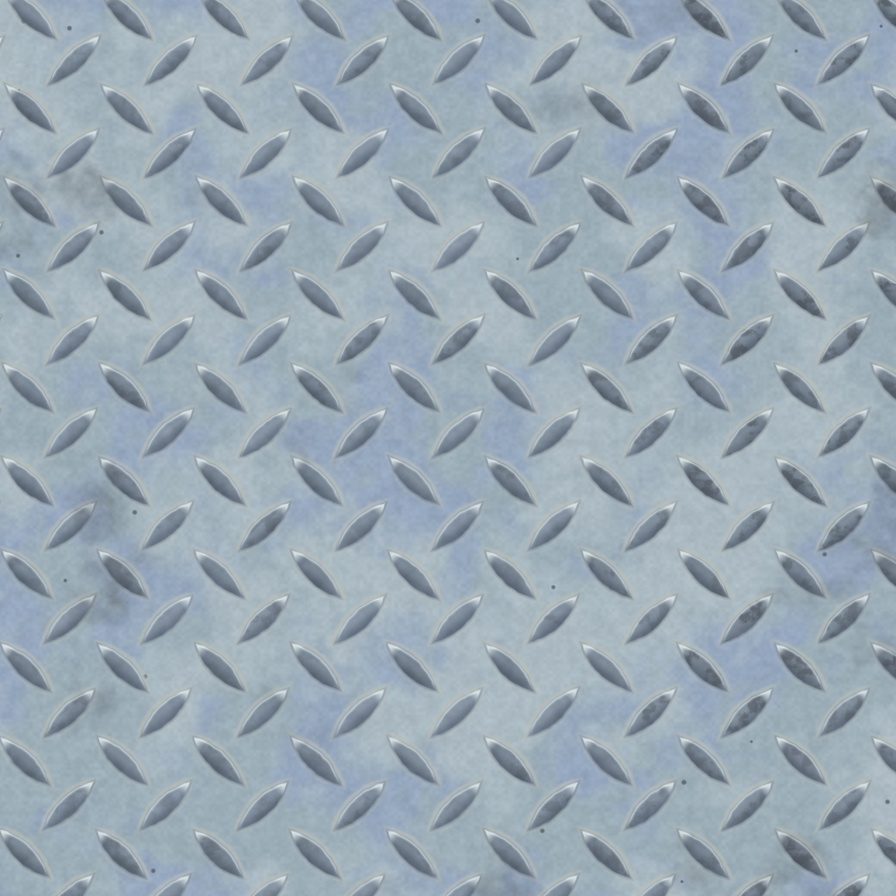
A WebGL 1 fragment shader for this texture:

```glsl
precision highp float;
// Worn steel tread plate: alternating slanted lugs on mottled blue-grey metal.
uniform vec2 u_resolution;

#define COLUMN_PITCH 0.1073
#define ROW_PITCH 0.1040
#define ANCHOR vec2(0.8932, 0.9831)
#define PAIR_SHIFT vec2(0.45, -0.485)
#define LUG_HALF_LENGTH 0.0375
#define LUG_HALF_WIDTH 0.0104
#define LUG_ANGLE 0.765
#define EDGE_SOFTNESS 0.0013
#define KEYSTONE 0.0010
#define WEAR 0.75

const vec3 STEEL = vec3(0.61, 0.68, 0.72);
const vec3 PALE_STEEL = vec3(0.67, 0.73, 0.76);
const vec3 BLUE_STEEL = vec3(0.585, 0.655, 0.745);
const vec3 LUG_FACE = vec3(0.53, 0.585, 0.645);
const vec3 LUG_SHADE = vec3(0.39, 0.44, 0.50);
const vec3 GLINT = vec3(0.84, 0.88, 0.89);
const vec3 WARM_RIM = vec3(0.73, 0.74, 0.71);
const vec3 GRIME = vec3(0.27, 0.29, 0.31);

float hash(vec2 p) {
  return fract(sin(dot(p, vec2(127.1, 311.7))) * 43758.5453);
}

float noise(vec2 p) {
  vec2 i = floor(p), f = fract(p);
  f = f * f * (3.0 - 2.0 * f);
  return mix(mix(hash(i), hash(i + vec2(1.0, 0.0)), f.x),
             mix(hash(i + vec2(0.0, 1.0)), hash(i + 1.0), f.x), f.y);
}

float fbm(vec2 p) {
  float sum = 0.0, amplitude = 0.5;
  for (int i = 0; i < 5; i++) {
    sum += amplitude * noise(p);
    p = p * 2.03 + 17.3;
    amplitude *= 0.5;
  }
  return sum;
}

// Pointed lens along x, built from two overlapping circles.
float lens(vec2 p, float halfLength, float halfWidth) {
  float radius = (halfLength * halfLength + halfWidth * halfWidth) / (2.0 * halfWidth);
  return length(vec2(p.x, abs(p.y) + radius - halfWidth)) - radius;
}

// Mottled plate with fine grain and scattered pits.
vec3 plate(vec2 uv) {
  float blotch = fbm(uv * 11.0 + 3.0);
  float tint = fbm(uv * 14.0 + 41.0);
  vec3 color = mix(STEEL, BLUE_STEEL, smoothstep(0.42, 0.62, tint));
  color = mix(color, PALE_STEEL, smoothstep(0.42, 0.68, blotch));
  color += 0.07 * (fbm(uv * 95.0) - 0.48);
  color += 0.035 * (noise(uv * 260.0) - 0.5);
  vec2 cell = floor(uv * 22.0);
  vec2 center = 0.2 + 0.6 * vec2(hash(cell + 5.0), hash(cell + 9.0));
  float pit = length(fract(uv * 22.0) - center) / 22.0;
  float size = mix(0.001, 0.0035, hash(cell + 2.0));
  float present = step(0.94, hash(cell + 13.0));
  return mix(color, GRIME, 0.65 * present * (1.0 - smoothstep(size * 0.4, size + 0.001, pit)));
}

// One lattice of lugs; lean is 1 for rising to the right, -1 for falling.
vec3 addLugs(vec3 color, vec2 uv, vec2 shift, float lean, float blur) {
  vec2 pitch = vec2(COLUMN_PITCH + KEYSTONE * (1.0 - uv.y), ROW_PITCH);
  vec2 grid = (uv - ANCHOR) / pitch - shift;
  vec2 id = floor(grid + 0.5);
  vec2 local = (grid - id) * pitch;
  local.x *= lean;
  vec2 key = id + 31.0 * lean;
  float c = cos(LUG_ANGLE), s = sin(LUG_ANGLE);
  vec2 q = vec2(dot(local, vec2(c, s)), dot(local, vec2(-s, c)));
  q += 0.0012 * (vec2(hash(key), hash(key + 7.0)) - 0.5);
  float d = lens(q, LUG_HALF_LENGTH, LUG_HALF_WIDTH);
  d += 0.0012 * (noise(uv * 150.0) - 0.5);
  float along = q.x / LUG_HALF_LENGTH;
  float across = q.y / LUG_HALF_WIDTH;
  float upper = smoothstep(-0.3, 0.6, across);

  // Warm halo above, soft contact shadow below.
  float halo = exp(-pow((d - 0.0028) / 0.0022, 2.0));
  color = mix(color, WARM_RIM, halo * (0.25 + 0.4 * upper));
  color = mix(color, LUG_SHADE, 0.4 * (1.0 - upper) * (1.0 - smoothstep(0.0, 0.004, d)));

  // Rounded face, darker toward its lower edge and on worn lugs.
  float rightWear = smoothstep(0.6, 0.85, uv.x);
  float wear = WEAR * clamp(hash(key + 3.0) * 0.5 + 0.45 * rightWear, 0.0, 1.0);
  float light = smoothstep(-1.0, 0.35, across + 0.35 * along);
  vec3 face = mix(LUG_SHADE, LUG_FACE, light);
  face *= 1.0 - 0.07 * step(lean, 0.0);
  face += 0.10 * (fbm(uv * 85.0 + 8.0) - 0.48);
  float scuff = smoothstep(0.42, 0.68, fbm(uv * 100.0 + 60.0));
  face = mix(face, GRIME, wear * (0.22 + 0.7 * scuff));

  // Bright upper rim and upper tip.
  float rim = upper * exp(-pow((d + 0.0012) / 0.0016, 2.0));
  float tip = smoothstep(0.55, 0.92, along);
  face = mix(face, GLINT, clamp(0.65 * rim + 0.9 * tip, 0.0, 1.0));
  return mix(color, face, 1.0 - smoothstep(-blur, blur, d));
}

void main() {
  vec2 uv = gl_FragCoord.xy / u_resolution.y;
  float blur = max(EDGE_SOFTNESS, 0.75 / u_resolution.y);
  vec3 color = plate(uv);
  color = addLugs(color, uv, vec2(0.0), -1.0, blur);
  color = addLugs(color, uv, PAIR_SHIFT, 1.0, blur);

  // Sparse grime stains over everything.
  float stain = smoothstep(0.62, 0.8, fbm(uv * 9.0 + 90.0)) * fbm(uv * 70.0);
  gl_FragColor = vec4(mix(color, GRIME, 0.5 * stain), 1.0);
}
```
